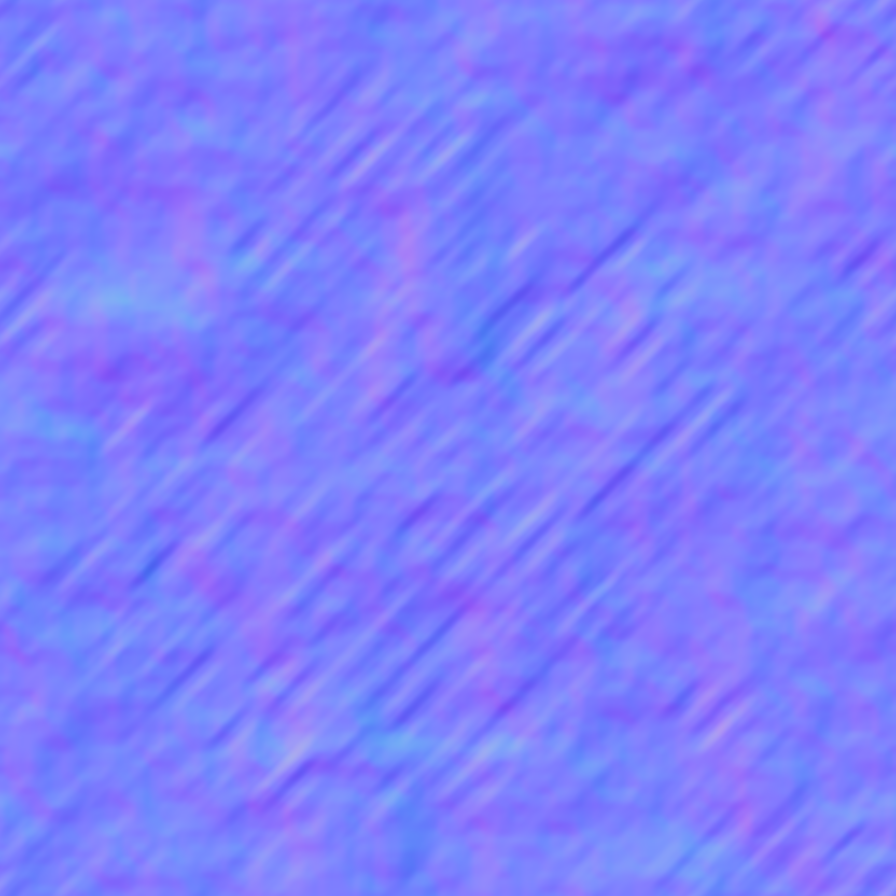
A WebGL 1 fragment shader for this texture map:

```glsl
precision highp float;
// Tileable tangent-space normal map of soft, crumpled rock with diagonal creases.
uniform vec2 u_resolution;

float hash(vec2 cell, float seed) {
  return fract(sin(dot(cell, vec2(127.1, 311.7)) + seed * 74.7) * 43758.5453);
}

// Value noise that wraps after a whole number of cells
float wrapNoise(vec2 p, vec2 period, float seed) {
  vec2 cell = floor(p);
  vec2 f = p - cell;
  vec2 s = f * f * f * (f * (f * 6.0 - 15.0) + 10.0);
  vec2 a = floor(mod(cell + 0.5, period));
  vec2 b = floor(mod(cell + 1.5, period));
  return mix(mix(hash(a, seed), hash(vec2(b.x, a.y), seed), s.x),
             mix(hash(vec2(a.x, b.y), seed), hash(b, seed), s.x), s.y);
}

float height(vec2 uv) {
  // Octaves whose slopes are about equally steep
  float h = 0.0;
  float cells = 8.0;
  for (int i = 0; i < 4; i++) {
    float weight = i == 3 ? 0.55 : 0.95;
    h += weight / cells * wrapNoise(uv * cells, vec2(cells), float(i));
    cells *= 2.0;
  }

  // Long creases rising to the right, gathered in patches
  vec2 along = vec2(9.0, 38.0);
  vec2 diagonal = vec2(uv.x + uv.y, uv.x - uv.y);
  float patches = smoothstep(0.35, 0.8, wrapNoise(uv * 6.0, vec2(6.0), 7.0));
  float crease = wrapNoise(diagonal * along, along, 9.0) - 0.5;
  return h + crease * (0.25 + 1.1 * patches) / 38.0;
}

void main() {
  vec2 uv = gl_FragCoord.xy / u_resolution;

  // Central differences give the slope
  vec2 e = vec2(0.002, 0.0);
  vec2 slope = vec2(height(uv + e.xy) - height(uv - e.xy),
                    height(uv + e.yx) - height(uv - e.yx)) / (2.0 * e.x);

  // Green points down the canvas
  vec3 normal = normalize(vec3(slope * vec2(-0.105, 0.12), 1.0));
  vec3 color = normal * 0.5 + vec3(0.497, 0.496, 0.495);
  gl_FragColor = vec4(color, 1.0);
}
```
